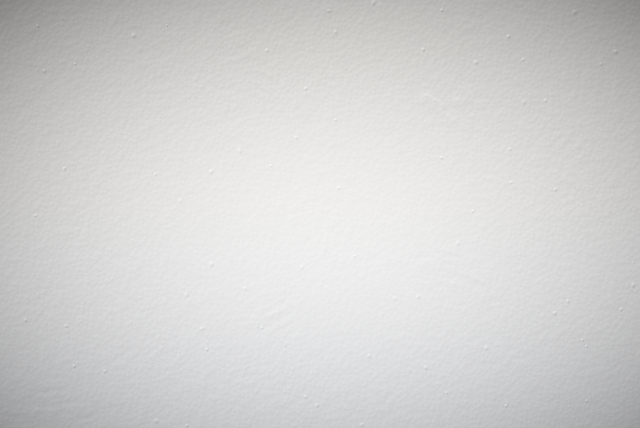
This texture is drawn by a Shadertoy shader. Its source:

```glsl
// White painted plaster wall: fine grain, brushed arcs and small lumps under a soft vignette.

// Lighting
const vec2  GLOW_CENTRE = vec2(0.51, 0.46);
const float GLOW_VALUE = 0.938;
const float FALLOFF_NEAR = 0.62;
const float FALLOFF_FAR = 0.25;
const vec3  WARM_TOP = vec3(1.008, 1.0, 0.985);
const vec3  COOL_BASE = vec3(0.996, 0.999, 1.006);
const vec2  LIGHT_DIR = vec2(-0.5, 0.86);
const float LIGHT_STEP = 0.0032;

// Relief, lengths in canvas heights
const float RELIEF_GAIN = 0.062;
const float GRAIN_SIZE = 0.0115;
const float PEBBLE_SIZE = 0.023;
const float LUMP_SPACING = 0.065;
const float LUMP_SHARE = 0.2;
const float RIDGE_SPACING = 0.0105;
const float RIDGE_HEIGHT = 0.95;
const float BAND_WIDTH = 0.085;
const vec2  CLUMP_CENTRE = vec2(1.03, 0.755);

// Brushed arcs: centre x, centre y, radius, facing angle
const int ARC_COUNT = 9;
const vec4 ARCS[ARC_COUNT] = vec4[](
    vec4(0.04, 0.60, 0.24, 0.75),
    vec4(0.45, 1.16, 0.28, -1.4),
    vec4(1.17, 0.82, 0.21, -0.3),
    vec4(1.00, 0.14, 0.23, 1.1),
    vec4(1.09, 0.25, 0.38, 0.9),
    vec4(0.50, 0.50, 0.31, -1.0),
    vec4(0.10, 0.42, 0.34, -1.3),
    vec4(0.42, 0.45, 0.38, 0.9),
    vec4(1.15, 0.83, 0.07, 0.6));

vec3 hash3(vec2 cell) {
    vec3 q = fract(cell.xyx * vec3(0.1031, 0.1030, 0.0973));
    q += dot(q, q.yxz + 33.33);
    return fract((q.xxy + q.yzz) * q.zyx);
}

float valueNoise(vec2 p) {
    vec2 cell = floor(p);
    vec2 f = fract(p);
    f = f * f * (3.0 - 2.0 * f);
    float low = mix(hash3(cell).x, hash3(cell + vec2(1, 0)).x, f.x);
    float high = mix(hash3(cell + vec2(0, 1)).x, hash3(cell + vec2(1, 1)).x, f.x);
    return mix(low, high, f.y);
}

// Cellular bumps: one rounded dab in a given share of the cells
float dabs(vec2 p, float share, float radius) {
    vec2 cell = floor(p);
    float height = 0.0;
    for (int y = -1; y <= 1; y++)
    for (int x = -1; x <= 1; x++) {
        vec2 id = cell + vec2(x, y);
        vec3 rnd = hash3(id + 57.0);
        float size = radius * (0.6 + 0.6 * fract(rnd.z * 41.0));
        float dist = length(p - id - rnd.xy) / size;
        float dab = 1.0 - smoothstep(0.0, 1.0, dist);
        height = max(height, dab * step(rnd.z, share));
    }
    return height;
}

// Concentric bristle marks that fade at the ends of each stroke
float brushedArcs(vec2 p) {
    float height = 0.0;
    for (int i = 0; i < ARC_COUNT; i++) {
        vec4 arc = ARCS[i];
        vec2 d = p - arc.xy;
        float c = cos(arc.w), s = sin(arc.w);
        d = vec2(c * d.x + s * d.y, c * d.y - s * d.x);
        float r = length(d * vec2(1.0, 0.93));
        float angle = atan(d.y, d.x);
        float band = (r - arc.z) / BAND_WIDTH;
        float mask = exp(-band * band - 1.3 * angle * angle);
        float seed = float(i) * 19.0;
        float wobble = 0.6 * valueNoise(p * 22.0 + seed);
        float ridge = valueNoise(vec2(r / RIDGE_SPACING + wobble, angle * arc.z * 15.0 + seed));
        float patches = smoothstep(0.2, 0.75, valueNoise(p * 11.0 + seed));
        height += mask * patches * (ridge - 0.5);
    }
    return height * RIDGE_HEIGHT;
}

// Thick smear of paint made of short slanted folds
float paintClump(vec2 p) {
    vec2 d = p - CLUMP_CENTRE;
    float mask = exp(-dot(d * vec2(15.0, 23.0), d * vec2(15.0, 23.0)));
    vec2 folds = vec2(d.x * 24.0 - d.y * 15.0, d.y * 58.0 + d.x * 36.0);
    return 1.8 * mask * smoothstep(0.45, 0.9, valueNoise(folds + 8.0));
}

float wallHeight(vec2 p) {
    float grain = 0.42 * dabs(p / GRAIN_SIZE, 0.9, 0.75);
    float pebbles = 0.3 * dabs(p / PEBBLE_SIZE + 31.0, 0.55, 0.6);
    float lumps = 1.6 * dabs(p / LUMP_SPACING + 73.0, LUMP_SHARE, 0.105);
    float swell = 0.5 * valueNoise(p * 48.0);
    return grain + pebbles + lumps + swell + brushedArcs(p) + paintClump(p);
}

void mainImage(out vec4 fragColor, in vec2 fragCoord) {
    vec2 uv = fragCoord / iResolution.xy;
    vec2 p = fragCoord / iResolution.y;

    // Soft vignette around the glow
    vec2 offset = uv - GLOW_CENTRE;
    float r2 = dot(offset, offset);
    float value = GLOW_VALUE - FALLOFF_NEAR * r2 - FALLOFF_FAR * r2 * r2;

    // Slope towards the light gives the relief, paler inside the glow
    float slope = wallHeight(p) - wallHeight(p + LIGHT_DIR * LIGHT_STEP);
    value += RELIEF_GAIN * slope * mix(0.6, 1.0, smoothstep(0.0, 0.16, r2));

    vec3 tint = mix(COOL_BASE, WARM_TOP, smoothstep(0.0, 1.0, uv.y));
    fragColor = vec4(clamp(value * tint, 0.0, 1.0), 1.0);
}
```
